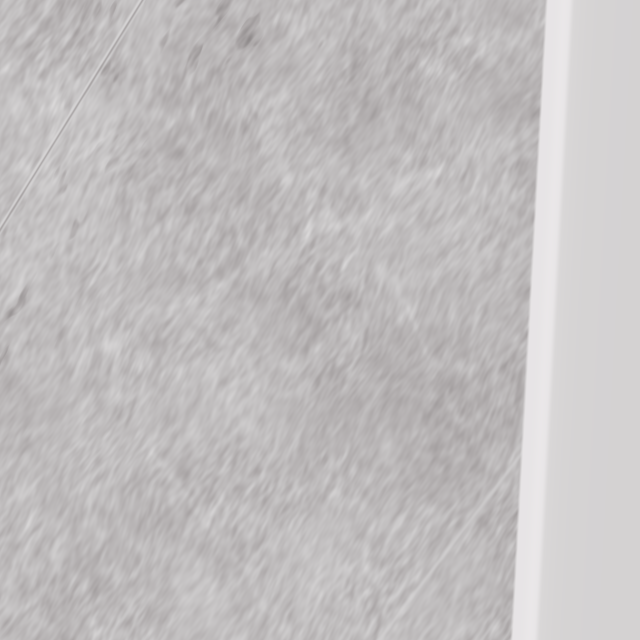
A three.js fragment shader for this texture:

```glsl
// Grey slate slabs with slanted grain, pale veins, dark flecks and thin joints,
// cut off at the right by a white edge strip and a plain wall.
// Grain is gradient noise stretched along one direction; lines are segment distances.

#define STONE_TONE 0.733
#define GRAIN_CONTRAST 1.0
#define GRAIN_ANGLE 1.06
#define GRAIN_CELL vec2(0.034, 0.0105)
#define CLOUD_CONTRAST 0.065
#define VEIN_STRENGTH 0.042
#define FLECK_DEPTH 0.12
#define STRIP_WIDTH 0.040
#define STRIP_COLOR vec3(0.905, 0.895, 0.900)
#define WALL_COLOR vec3(0.832, 0.824, 0.825)

varying vec2 vUv;

vec2 hash2(vec2 p) {
  vec3 q = fract(vec3(p.xyx) * vec3(0.1031, 0.1030, 0.0973));
  q += dot(q, q.yzx + 33.33);
  return fract((q.xx + q.yz) * q.zy) * 2.0 - 1.0;
}

float gradNoise(vec2 p) {
  vec2 i = floor(p), f = p - i;
  vec2 u = f * f * f * (f * (f * 6.0 - 15.0) + 10.0);
  float a = dot(hash2(i), f);
  float b = dot(hash2(i + vec2(1.0, 0.0)), f - vec2(1.0, 0.0));
  float c = dot(hash2(i + vec2(0.0, 1.0)), f - vec2(0.0, 1.0));
  float d = dot(hash2(i + 1.0), f - 1.0);
  return mix(mix(a, b, u.x), mix(c, d, u.x), u.y);
}

float fbm(vec2 p) {
  float sum = 0.0, amp = 1.0;
  for (int i = 0; i < 4; i++) {
    sum += amp * gradNoise(p);
    p = mat2(1.6, 1.2, -1.2, 1.6) * p + 17.3;
    amp *= 0.55;
  }
  return sum;
}

float segmentDistance(vec2 p, vec2 a, vec2 b) {
  vec2 ab = b - a;
  return length(p - a - ab * clamp(dot(p - a, ab) / dot(ab, ab), 0.0, 1.0));
}

// Signed distance to the endless line through a and b, positive on its left
float lineDistance(vec2 p, vec2 a, vec2 b) {
  vec2 dir = normalize(b - a);
  return dir.x * (p.y - a.y) - dir.y * (p.x - a.x);
}

float ridge(float d, float width) {
  return exp(-d * d / (width * width));
}

float vein(vec2 p, vec2 a, vec2 b, float width) {
  return ridge(segmentDistance(p, a, b), width);
}

float veins(vec2 p) {
  vec2 q = p + 0.016 * vec2(gradNoise(p * 13.0), gradNoise(p * 13.0 + 41.0))
             + 0.006 * vec2(gradNoise(p * 50.0), gradNoise(p * 50.0 + 23.0));
  float v = vein(q, vec2(0.11, 0.43), vec2(0.52, 0.65), 0.009);
  v += vein(q, vec2(0.52, 0.65), vec2(0.84, 0.80), 0.010);
  v += 0.8 * vein(q, vec2(0.215, 0.45), vec2(0.24, 0.29), 0.006);
  v += 0.8 * vein(q, vec2(0.24, 0.29), vec2(0.43, 0.04), 0.008);
  v += 0.8 * vein(q, vec2(0.08, 0.02), vec2(0.27, 0.23), 0.007);
  v += 0.8 * vein(q, vec2(0.63, 0.53), vec2(0.72, 0.34), 0.006);
  v += 0.6 * vein(q, vec2(0.45, 0.38), vec2(0.66, 0.58), 0.012);
  // Faint scattered veins
  v += 0.45 * ridge(gradNoise(q * vec2(5.0, 3.5) + 7.0), 0.035);
  return v * (0.75 + 0.9 * gradNoise(p * 24.0 + 5.0));
}

float stoneTone(vec2 p) {
  // Grain frame: x runs along the streaks, y across them
  float c = cos(GRAIN_ANGLE), s = sin(GRAIN_ANGLE);
  vec2 bent = p + 0.02 * vec2(gradNoise(p * 6.0), gradNoise(p * 6.0 + 31.0));
  vec2 along = vec2(dot(bent, vec2(c, s)), dot(bent, vec2(-s, c)));
  vec2 g = along / GRAIN_CELL;
  float grain = 0.085 * gradNoise(g) + 0.055 * gradNoise(g * 0.53 + 19.0)
              + 0.060 * gradNoise(g * 1.8 + 57.0);
  float roughness = 1.0 + 0.7 * gradNoise(p * 7.0 + 3.0);
  float tone = STONE_TONE + GRAIN_CONTRAST * roughness * grain;

  // Broad clouds, slightly darker towards the lower right
  tone += CLOUD_CONTRAST * fbm(p * vec2(5.0, 4.0) + 2.0);
  tone -= 0.022 * ridge(length(p - vec2(0.70, 0.45)), 0.28);
  tone += 0.018 * ridge(length(p - vec2(0.12, 0.80)), 0.25);

  // Dark flecks gathered in two bands at the upper left
  float band = ridge(segmentDistance(p, vec2(0.0, 0.44), vec2(0.22, 0.92)), 0.065);
  band = max(band, ridge(segmentDistance(p, vec2(0.20, 0.97), vec2(0.50, 0.88)), 0.08));
  float patchy = gradNoise(g * vec2(0.42, 0.38) + 71.0) + 0.35 * gradNoise(g * 1.1 + 13.0);
  float fleck = smoothstep(0.20, 0.38, patchy) * band;
  tone -= FLECK_DEPTH * fleck * (0.75 + gradNoise(g * 1.5 + 29.0));

  return tone + VEIN_STRENGTH * veins(p);
}

// Joints between slabs: pale bevels, the upper one with a dark core
float addJoints(float tone, vec2 p) {
  float upper = lineDistance(p, vec2(0.0, 0.642), vec2(0.222, 1.0));
  tone = mix(tone, 0.85, 0.75 * ridge(upper - 0.0022, 0.0022));
  tone = mix(tone, 0.83, 0.60 * ridge(upper + 0.0038, 0.0020));
  tone = mix(tone, 0.62, 0.65 * ridge(upper + 0.0008, 0.0015));
  float lower = lineDistance(p, vec2(0.592, 0.0), vec2(0.814, 0.29));
  return mix(tone, 0.83, 0.65 * ridge(lower, 0.0035));
}

void main() {
  vec2 p = vUv;
  float tone = addJoints(stoneTone(p), p);
  // Darker stone is a little warmer
  float warmth = mix(0.017, 0.008, smoothstep(0.65, 0.80, tone));
  vec3 color = vec3(tone + 0.006, tone + 0.006 - warmth, tone + 0.008 - warmth);

  float side = p.x - mix(0.799, 0.854, p.y);
  vec3 wall = WALL_COLOR + 0.022 * exp(-max(side - STRIP_WIDTH, 0.0) / 0.025);
  vec3 strip = STRIP_COLOR + 0.012 * ridge(side - 0.028, 0.009);
  color = mix(color, strip, smoothstep(-0.003, 0.003, side));
  color = mix(color, wall, smoothstep(-0.005, 0.005, side - STRIP_WIDTH));
  gl_FragColor = vec4(color, 1.0);
}
```
